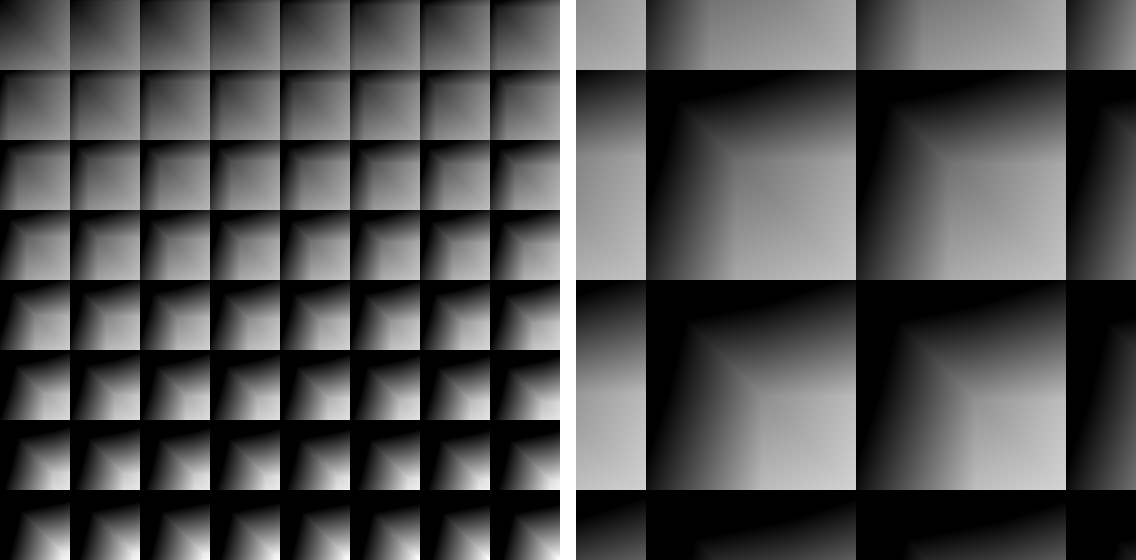
Left, the full canvas; right, a detail of the centre.
Give the GLSL for this pattern, as a WebGL 1 fragment shader.

```glsl
precision highp float;

uniform vec2 u_resolution;

#define TILES 8.0          // tiles across and down
#define LEVELS 64.0        // steps along each colour axis
#define RED_WEIGHT 0.40
#define YELLOW_WEIGHT 0.60
#define GREEN_WEIGHT 0.40
#define CYAN_WEIGHT -0.20
#define BLUE_WEIGHT -0.50
#define MAGENTA_WEIGHT -0.25

// Grey from the neutral part plus weighted secondary and primary parts
float mixToGrey(vec3 c) {
  float low = min(c.r, min(c.g, c.b));
  float high = max(c.r, max(c.g, c.b));
  float middle = c.r + c.g + c.b - low - high;

  float primary = c.r >= high ? RED_WEIGHT
                : c.g >= high ? GREEN_WEIGHT : BLUE_WEIGHT;
  float secondary = c.r <= low ? CYAN_WEIGHT
                  : c.g <= low ? MAGENTA_WEIGHT : YELLOW_WEIGHT;

  float grey = low + (middle - low) * secondary + (high - middle) * primary;
  return clamp(grey, 0.0, 1.0);
}

// Colour cube sliced into tiles: red runs right, green runs down,
// blue rises from tile to tile in reading order
vec3 cubeColour(vec2 uv) {
  vec2 grid = vec2(uv.x, 1.0 - uv.y) * TILES;
  vec2 tile = floor(grid);
  vec2 redGreen = (fract(grid) * LEVELS - 0.5) / (LEVELS - 1.0);
  float blue = (tile.y * TILES + tile.x) / (TILES * TILES - 1.0);
  return vec3(clamp(redGreen, 0.0, 1.0), blue);
}

void main() {
  // Four samples per pixel smooth the tile edges
  float grey = 0.0;
  for (int i = 0; i < 2; i++) {
    for (int j = 0; j < 2; j++) {
      vec2 offset = (vec2(float(i), float(j)) - 0.5) * 0.5;
      vec2 uv = (gl_FragCoord.xy + offset) / u_resolution;
      grey += 0.25 * mixToGrey(cubeColour(uv));
    }
  }
  gl_FragColor = vec4(vec3(grey), 1.0);
}
```
